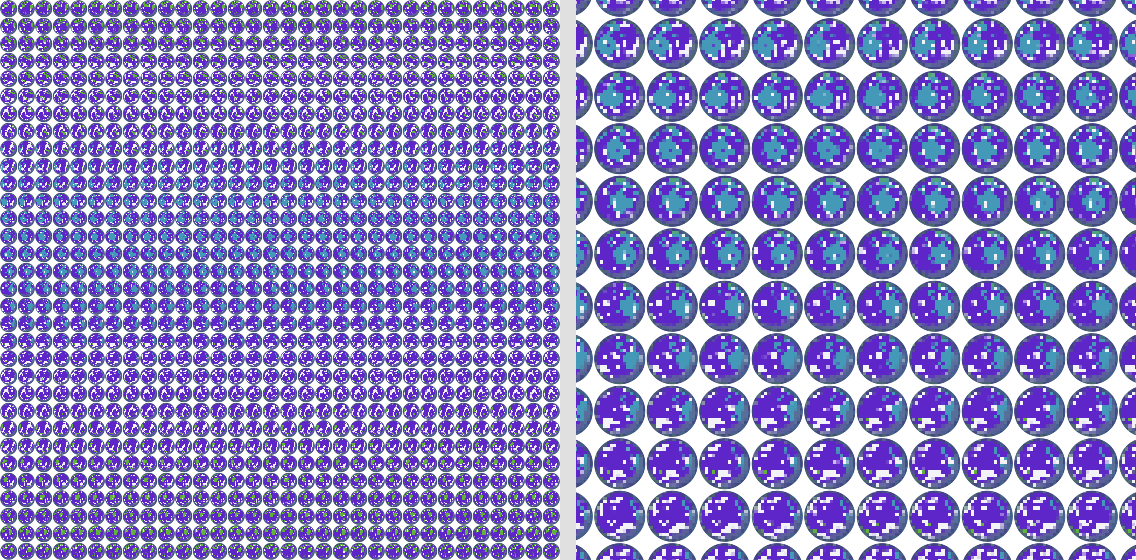
Left: the whole. Right: its middle third, enlarged.
Write a Shadertoy shader that draws this pattern.

```glsl
#define GRID 32.0
#define BLOCKS 16.0
#define RADIUS 0.487
#define RIM_WIDTH 0.055
#define LAND_LEVEL 0.63
#define CLOUD_LEVEL 0.66
#define OCEAN vec3(0.37, 0.15, 0.79)
#define GREEN vec3(0.38, 0.70, 0.22)
#define TEAL vec3(0.27, 0.60, 0.72)
#define CLOUD vec3(0.95, 0.95, 0.97)
#define SHADE vec3(0.36, 0.41, 0.58)
#define RIM vec3(0.24, 0.28, 0.48)

const float TAU = 6.2831853;

float hash(vec3 p) {
    return fract(sin(dot(p, vec3(127.1, 311.7, 74.7))) * 43758.5453);
}

float noise(vec3 p) {
    vec3 i = floor(p), f = fract(p);
    f = f * f * (3.0 - 2.0 * f);
    vec2 e = vec2(0.0, 1.0);
    vec4 nearZ = vec4(hash(i), hash(i + e.yxx), hash(i + e.xyx), hash(i + e.yyx));
    vec4 farZ = vec4(hash(i + e.xxy), hash(i + e.yxy), hash(i + e.xyy), hash(i + e.yyy));
    vec4 m = mix(nearZ, farZ, f.z);
    vec2 n = mix(m.xz, m.yw, f.x);
    return mix(n.x, n.y, f.y);
}

vec3 spin(vec3 p, float angle) {
    float c = cos(angle), s = sin(angle);
    return vec3(c * p.x - s * p.z, p.y, s * p.x + c * p.z);
}

vec3 planetColor(vec2 p, float turn) {
    vec2 disc = p / RADIUS;
    vec3 normal = vec3(disc, sqrt(max(0.0, 1.0 - dot(disc, disc))));

    // Continents: green on one hemisphere, teal on the other
    vec3 ground = spin(normal, turn + 0.3);
    float height = 0.62 * noise(ground * 3.0 + 11.0) + 0.38 * noise(ground * 7.0 + 31.0);
    height += 0.09 * (ground.z * ground.z - ground.x * ground.x);
    float tealness = smoothstep(0.25, 0.6, -ground.z + 0.8 * (noise(ground * 4.0 + 53.0) - 0.5));
    vec3 land = mix(GREEN, TEAL, tealness);
    vec3 color = mix(OCEAN, land, smoothstep(-0.015, 0.015, height - LAND_LEVEL));

    // Crescent of shadow at the lower right, with a broken border
    float grain = noise(ground * 8.0 + 71.0) - 0.5;
    float shadow = length(p - vec2(-0.09, 0.09)) + 0.09 * grain;
    color = mix(color, SHADE, 0.85 * smoothstep(0.43, 0.48, shadow));

    // Fine clouds drift at twice the speed of the ground
    vec3 sky = spin(normal, 2.0 * turn);
    float cover = noise(sky * vec3(6.5, 7.5, 6.5) + 97.0);
    float lit = 1.0 - smoothstep(0.46, 0.52, shadow);
    color = mix(color, CLOUD, lit * smoothstep(-0.03, 0.03, cover - CLOUD_LEVEL));

    // Dark outline
    float rim = smoothstep(RADIUS - RIM_WIDTH - 0.02, RADIUS - RIM_WIDTH + 0.02, length(p));
    return mix(color, mix(RIM, land, 0.3 * step(0.0, grain)), 0.85 * rim);
}

void mainImage(out vec4 fragColor, in vec2 fragCoord) {
    vec2 uv = fragCoord / iResolution.y * GRID;
    vec2 cell = floor(uv);
    vec2 local = fract(uv);

    // One full rotation, read row by row from the top left
    float frame = cell.x + GRID * (GRID - 1.0 - cell.y);
    float turn = TAU * frame / (GRID * GRID);

    // Coarse square blocks inside a smooth silhouette
    vec2 block = (floor(local * BLOCKS) + 0.5) / BLOCKS - 0.5;
    float pixel = GRID / iResolution.y;
    float edge = length(local - 0.5) - RADIUS;
    float inside = 1.0 - smoothstep(-0.5 * pixel, 0.5 * pixel, edge);
    fragColor = vec4(mix(vec3(1.0), planetColor(block, turn), inside), 1.0);
}
```
